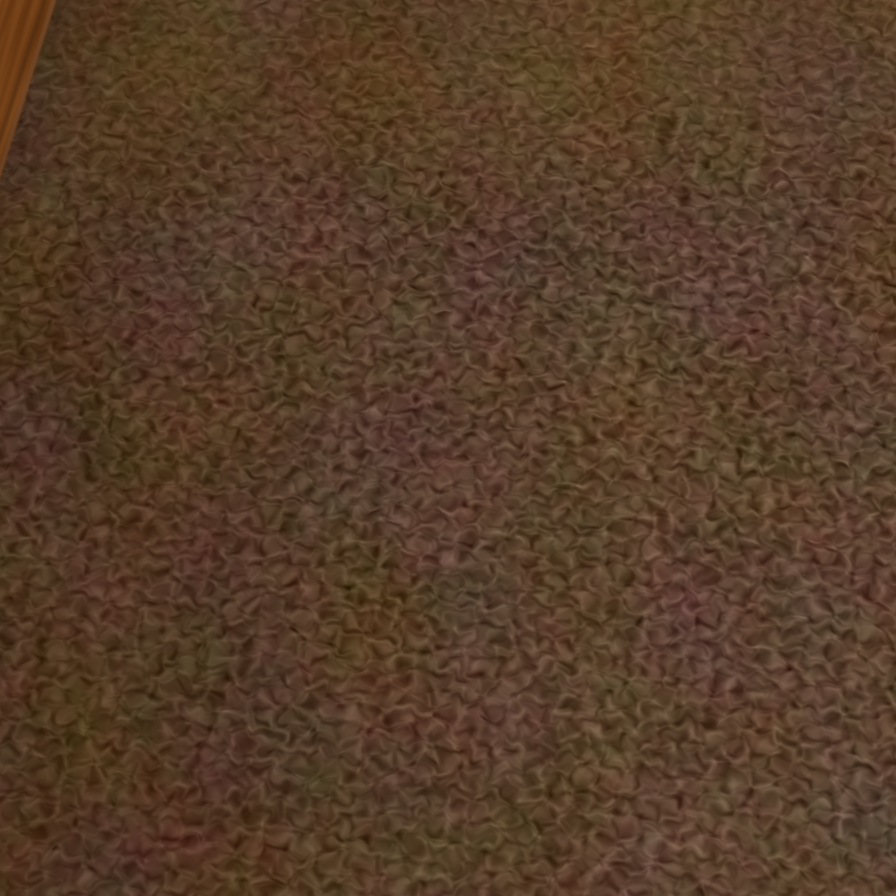
Write a Shadertoy shader that draws this texture.

```glsl
const vec3 PILE_BROWN = vec3(0.330, 0.232, 0.158);
const vec3 PILE_CONTRAST = vec3(0.162, 0.155, 0.145);
const vec3 RED_CAST = vec3(0.030, -0.012, 0.012);
const vec3 OCHRE_CAST = vec3(0.010, 0.006, -0.040);
const vec3 WOOD_DARK = vec3(0.38, 0.20, 0.06);
const vec3 WOOD_LIGHT = vec3(0.49, 0.28, 0.11);
const vec3 RIM_COLOR = vec3(0.42, 0.28, 0.18);
const vec2 WOOD_FOOT = vec2(0.0, 0.80);       // where the board leaves the left side
const vec2 WOOD_NORMAL = vec2(0.954, -0.300); // points from board to carpet
const float TUFT_FREQ = 74.0;                 // tufts per canvas height
const float PERSPECTIVE = 0.22;               // shrinking of tufts with distance
const float CURL = 0.42;                      // bending of the strands

uint scramble(uint n) {
    n = n * 747796405u + 2891336453u;
    n = ((n >> ((n >> 28u) + 4u)) ^ n) * 277803737u;
    return (n >> 22u) ^ n;
}

vec2 gradientAt(vec2 cell) {
    ivec2 c = ivec2(cell);
    uint h = scramble(uint(c.x) + scramble(uint(c.y)));
    float angle = float(h & 65535u) / 65536.0 * 6.28319;
    return vec2(cos(angle), sin(angle));
}

// Gradient noise, roughly -0.7 to 0.7
float noise(vec2 p) {
    vec2 i = floor(p), f = p - i;
    vec2 u = f * f * f * (f * (f * 6.0 - 15.0) + 10.0);
    vec2 e = vec2(1.0, 0.0);
    float a = dot(gradientAt(i), f);
    float b = dot(gradientAt(i + e.xy), f - e.xy);
    float c = dot(gradientAt(i + e.yx), f - e.yx);
    float d = dot(gradientAt(i + e.xx), f - e.xx);
    return mix(mix(a, b, u.x), mix(c, d, u.x), u.y);
}

float fbm(vec2 p) {
    return noise(p) + 0.5 * noise(p * 2.1 + 17.3) + 0.25 * noise(p * 4.3 + 41.7);
}

// Short curled strands: warped blobs, thin ridges and fine fuzz
float tufts(vec2 p) {
    vec2 q = p * TUFT_FREQ;
    q += CURL * vec2(noise(q * 0.7 + 31.0), noise(q * 0.7 + 67.0)) * 2.0;
    q = vec2(0.84 * q.x - 0.22 * q.y, 0.25 * q.x + 1.08 * q.y);
    float blobs = noise(q);
    float strands = 0.2 - abs(noise(q * 0.85 + 113.0));
    float fuzz = noise(q * 1.9 + 211.0);
    float glints = smoothstep(0.36, 0.62, noise(q * 0.8 + 307.0));
    return blobs + 0.9 * strands + 0.36 * fuzz + 0.35 * glints;
}

vec3 carpet(vec2 p) {
    // Floor coordinates, denser towards the far side
    vec2 floorPos = vec2((p.x - 0.5) * (1.0 + PERSPECTIVE * p.y),
                         p.y + PERSPECTIVE * p.y * p.y);
    float lit = smoothstep(-0.1, 0.8, p.x + 0.12 * p.y);
    float far = smoothstep(0.72, 1.0, p.y);
    float contrast = mix(0.74, 1.06, lit) * mix(1.0, 0.68, far);

    vec3 color = PILE_BROWN + mix(-0.034, 0.018, lit);
    color += 0.025 * fbm(p * 6.0 + 5.0);
    color += RED_CAST * fbm(p * 7.0 + 23.0);
    color += OCHRE_CAST * (fbm(p * 5.0 + 59.0) + 0.5 * far);
    // Soft mottled tint between neighbouring tufts
    color += RED_CAST * 0.8 * noise(p * 28.0 + 83.0);
    return color + PILE_CONTRAST * contrast * tufts(floorPos);
}

vec3 wood(vec2 p, float edge) {
    float along = dot(p, vec2(-WOOD_NORMAL.y, WOOD_NORMAL.x));
    float grain = 0.5 + noise(vec2(edge * 130.0, along * 9.0));
    vec3 color = mix(WOOD_DARK, WOOD_LIGHT, clamp(grain, 0.0, 1.0));
    float groove = smoothstep(0.005, 0.0, abs(edge + 0.013));
    float rim = smoothstep(0.004, 0.0, abs(edge + 0.003));
    return mix(color * (1.0 - 0.25 * groove), RIM_COLOR, 0.7 * rim);
}

void mainImage(out vec4 fragColor, in vec2 fragCoord) {
    vec2 p = fragCoord / iResolution.y;

    // Board in the corner, with a shadow on the pile beside it
    float edge = dot(p - WOOD_FOOT, WOOD_NORMAL);
    float shadow = 0.12 * smoothstep(0.05, 0.0, edge);
    vec3 color = carpet(p) * (1.0 - shadow);
    color = mix(wood(p, edge), color, smoothstep(-0.002, 0.002, edge));

    fragColor = vec4(clamp(color, 0.0, 1.0), 1.0);
}
```
